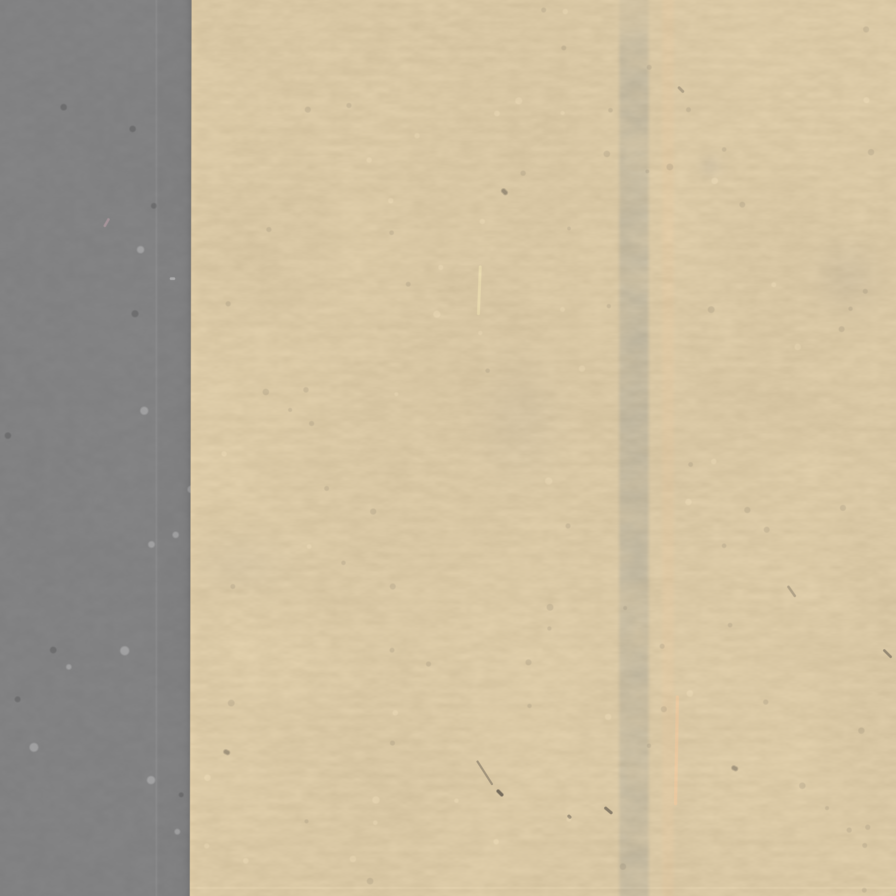
A Shadertoy shader for this texture:

```glsl
float hash(vec2 p) {
    return fract(sin(dot(p, vec2(127.1, 311.7))) * 43758.5453);
}

float valueNoise(vec2 p) {
    vec2 cell = floor(p), f = fract(p);
    f = f * f * (3.0 - 2.0 * f);
    float low = mix(hash(cell), hash(cell + vec2(1, 0)), f.x);
    float high = mix(hash(cell + vec2(0, 1)), hash(cell + vec2(1, 1)), f.x);
    return mix(low, high, f.y);
}

// Layered noise centred on zero
float fbm(vec2 p, int octaves) {
    float sum = 0.0, gain = 0.5;
    for (int i = 0; i < octaves; i++) {
        sum += gain * (valueNoise(p) - 0.5);
        p = p * 2.03 + 17.3;
        gain *= 0.5;
    }
    return sum;
}

// Soft-edged line segment
float stroke(vec2 p, vec2 a, vec2 b, float radius, float soft) {
    vec2 ab = b - a;
    float t = clamp(dot(p - a, ab) / max(dot(ab, ab), 1e-6), 0.0, 1.0);
    return 1.0 - smoothstep(radius, radius + soft, length(p - a - ab * t));
}

float blot(vec2 p, vec2 centre, vec2 size) {
    vec2 d = (p - centre) / size;
    return exp(-dot(d, d));
}

float band(float x, float left, float right, float soft) {
    return smoothstep(left - soft, left + soft, x)
         - smoothstep(right - soft, right + soft, x);
}

// Sparse random dots, one candidate per grid cell
float specks(vec2 p, float scale, float density, float seed) {
    vec2 q = p * scale, cell = floor(q);
    vec2 centre = 0.25 + 0.5 * vec2(hash(cell + seed), hash(cell + seed + 5.3));
    float present = step(1.0 - density, hash(cell + seed + 9.1));
    float radius = 0.04 + 0.08 * hash(cell + seed + 2.7);
    return present * (1.0 - smoothstep(radius, radius + 0.1, length(fract(q) - centre)));
}

vec3 backingColor(vec2 p) {
    vec3 color = vec3(0.508, 0.508, 0.512);
    color += 0.025 * fbm(p * vec2(90.0, 120.0), 3) + 0.012 * fbm(p * 6.0, 2);
    // Faint vertical scan lines
    color += 0.025 * band(p.x, 0.1735, 0.1755, 0.001);
    color -= 0.008 * band(p.x, 0.177, 0.22, 0.002);
    // Dust
    color += 0.12 * specks(p, 34.0, 0.045, 3.0);
    color -= 0.08 * specks(p, 38.0, 0.025, 8.0);
    color += 0.17 * stroke(p, vec2(0.191, 0.689), vec2(0.194, 0.689), 0.0005, 0.002);
    color += vec3(0.14, 0.07, 0.09) * stroke(p, vec2(0.117, 0.748), vec2(0.121, 0.755), 0.0004, 0.002);
    return color;
}

vec3 paperColor(vec2 p) {
    vec3 color = vec3(0.853, 0.783, 0.644);

    // Mottling, horizontal fibres and faint laid lines
    color += vec3(0.035, 0.035, 0.03) * fbm(p * 7.0, 3);
    color += 0.05 * fbm(p * vec2(75.0, 150.0), 3);
    color += 0.022 * fbm(p * vec2(22.0, 170.0) + 40.0, 2);
    color += 0.003 * sin(p.y * 490.0 + 2.0 * valueNoise(p * 8.0));

    // Grey smudges
    float smudge = 0.7 * blot(p, vec2(0.793, 0.814), vec2(0.012))
                 + 0.5 * blot(p, vec2(0.945, 0.69), vec2(0.03, 0.035))
                 + 0.35 * blot(p, vec2(0.58, 0.53), vec2(0.04, 0.06))
                 + 0.3 * blot(p, vec2(0.27, 0.37), vec2(0.05, 0.03));
    color -= vec3(0.055, 0.045, 0.02) * smudge;

    // Vertical grey-green stain with uneven strength
    float stain = band(p.x, 0.691, 0.724, 0.0035) * mix(0.4, 1.0, smoothstep(0.99, 0.93, p.y));
    stain *= 0.85 + 0.8 * fbm(p * vec2(35.0, 45.0), 3) + 0.25 * blot(p, vec2(0.707, 0.53), vec2(0.04, 0.14));
    color -= vec3(0.085, 0.058, 0.02) * stain;
    color += vec3(0.014, -0.002, -0.008) * band(p.x, 0.739, 0.752, 0.003);

    // Pale and pink scratches
    color += vec3(0.06, 0.07, 0.04) * stroke(p, vec2(0.534, 0.65), vec2(0.536, 0.702), 0.0006, 0.002);
    color += vec3(0.06, 0.0, -0.02) * stroke(p, vec2(0.754, 0.103), vec2(0.756, 0.222), 0.0008, 0.002);
    color += 0.035 * band(p.y, 0.008, 0.010, 0.0015);

    // Dark flecks and hairs
    float dark = 0.45 * stroke(p, vec2(0.533, 0.150), vec2(0.549, 0.125), 0.0003, 0.0018);
    dark += 0.8 * stroke(p, vec2(0.556, 0.117), vec2(0.560, 0.113), 0.0008, 0.0022);
    dark += 0.65 * stroke(p, vec2(0.676, 0.098), vec2(0.682, 0.093), 0.0007, 0.002);
    dark += 0.5 * stroke(p, vec2(0.635, 0.089), vec2(0.636, 0.088), 0.0008, 0.002);
    dark += 0.5 * stroke(p, vec2(0.562, 0.787), vec2(0.564, 0.785), 0.001, 0.003);
    dark += 0.45 * stroke(p, vec2(0.252, 0.161), vec2(0.254, 0.160), 0.001, 0.003);
    dark += 0.45 * stroke(p, vec2(0.819, 0.143), vec2(0.821, 0.142), 0.001, 0.003);
    dark += 0.55 * stroke(p, vec2(0.987, 0.274), vec2(0.994, 0.267), 0.0004, 0.002);
    dark += 0.35 * stroke(p, vec2(0.880, 0.345), vec2(0.887, 0.335), 0.0004, 0.002);
    dark += 0.35 * stroke(p, vec2(0.758, 0.902), vec2(0.762, 0.898), 0.0006, 0.002);
    dark += 0.14 * specks(p, 45.0, 0.05, 21.0);
    color = mix(color, vec3(0.36, 0.33, 0.29), clamp(dark, 0.0, 1.0));
    return color + 0.035 * specks(p, 42.0, 0.04, 31.0);
}

void mainImage(out vec4 fragColor, in vec2 fragCoord) {
    vec2 p = fragCoord / iResolution.xy;
    float pixel = 1.0 / iResolution.x;

    // Slightly tilted sheet edge with a thin shadow and bright rim
    float edge = p.x - mix(0.2118, 0.2138, p.y);
    float sheet = smoothstep(-pixel, pixel, edge);
    vec3 backing = backingColor(p) - 0.06 * exp(-abs(edge) / 0.003);
    vec3 paper = paperColor(p) + vec3(0.035, 0.025, 0.01) * exp(-abs(edge) / 0.003);
    fragColor = vec4(clamp(mix(backing, paper, sheet), 0.0, 1.0), 1.0);
}
```
